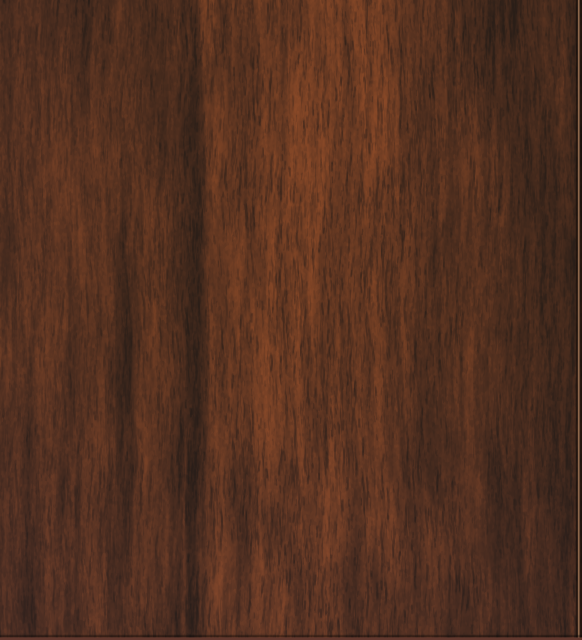
Write a Shadertoy shader that draws this texture.

```glsl
// Dark polished walnut board: broad vertical heartwood bands, fibre streaks
// from blended cellular noise, and thin dark pores scattered on jittered grids.
// A thin pale seam closes the right side and a reddish lip the bottom.

vec2 hash2(vec2 p) {
    vec3 q = fract(p.xyx * vec3(0.1031, 0.1030, 0.0973));
    q += dot(q, q.yzx + 33.33);
    return fract((q.xx + q.yz) * q.zy);
}

// Smooth cellular noise: random cell values blended by distance, -0.5 to 0.5
float cellBlend(vec2 p) {
    vec2 cell = floor(p), f = p - cell;
    float sum = 0.0, total = 0.0;
    for (int j = -1; j <= 1; j++)
    for (int i = -1; i <= 1; i++) {
        vec2 o = vec2(i, j);
        vec2 d = o + hash2(cell + o + 100.0) - f;
        float w = exp(-6.0 * dot(d, d));
        sum += w * hash2(cell + o + 371.0).x;
        total += w;
    }
    return sum / total - 0.5;
}

// Slim upright pores of varied length and depth, kept with the given density
float pores(vec2 p, float density) {
    vec2 cell = floor(p), f = p - cell;
    float ink = 0.0;
    for (int j = -1; j <= 1; j++)
    for (int i = -1; i <= 1; i++) {
        vec2 o = vec2(i, j);
        vec2 d = o + hash2(cell + o + 57.0) - f;
        vec2 r = hash2(cell + o + 213.0);
        float halfLength = mix(0.2, 0.95, r.y * r.y);
        d.x += 0.10 * sin(d.y * 5.0 + r.y * 40.0);
        float across = smoothstep(0.27, 0.08, abs(d.x));
        float along = smoothstep(halfLength, 0.55 * halfLength, abs(d.y));
        float kept = smoothstep(density, density - 0.3, r.x);
        ink = max(ink, kept * across * along * mix(0.6, 1.0, fract(r.y * 17.0)));
    }
    return ink;
}

float bump(float x, float centre, float width) {
    float d = (x - centre) / width;
    return exp(-d * d);
}

// Broad light and dark bands over the board, s in 0 to 1
float bands(vec2 s, float streak) {
    float u = s.x + 0.003 * sin(s.y * 7.0 + 1.0) + 0.0015 * sin(s.y * 19.0 + s.x * 9.0);
    float v = s.y;
    float tone = 0.42 + 0.27 * bump(u, 0.54, 0.18) * (0.55 + 0.45 * smoothstep(0.0, 0.6, v));
    tone += 0.08 * bump(u, 0.12, 0.09) * bump(v, 0.55, 0.35);
    tone += 0.10 * bump(u, 0.26, 0.025) * bump(v, 0.3, 0.35);
    tone += 0.11 * bump(u, 0.365, 0.018) + 0.08 * bump(u, 0.465, 0.02);

    // Main vein: frayed on the left, crisp on the right, stronger downwards
    float frayed = u + 0.035 * streak;
    float vein = smoothstep(0.285, 0.328, frayed) * smoothstep(0.356, 0.338, u + 0.01 * streak);
    vein *= 1.0 - 0.7 * bump(u, 0.318, 0.005) * smoothstep(0.4, 0.25, v);
    tone -= vein * mix(0.40, 0.20, smoothstep(0.25, 0.95, v));

    // Side veins and the dark heart drifting along the right side
    tone -= 0.19 * bump(u + 0.03 * streak, 0.21, 0.018) * bump(v, 0.42, 0.28);
    tone -= 0.14 * bump(u, 0.26, 0.03) * smoothstep(0.6, 0.95, v);
    float heart = 0.98 - 0.11 * smoothstep(0.5, 1.0, v);
    tone -= 0.20 * bump(u + 0.06 * streak, heart, 0.065) * mix(0.6, 1.0, v);
    tone -= 0.06 * smoothstep(0.70, 0.85, u);

    // Falloff of light toward the corners
    tone -= 0.13 * smoothstep(0.7, 1.0, v) * smoothstep(0.42, 0.1, u);
    tone -= 0.05 * smoothstep(0.3, 0.0, v) * smoothstep(0.5, 0.9, abs(2.0 * u - 0.9));
    return tone;
}

vec3 walnut(float tone) {
    vec3 col = mix(vec3(0.165, 0.118, 0.092), vec3(0.33, 0.19, 0.122),
                   smoothstep(-0.15, 0.62, tone));
    return mix(col, vec3(0.55, 0.29, 0.155), smoothstep(0.38, 1.1, tone));
}

void mainImage(out vec4 fragColor, in vec2 fragCoord) {
    vec2 s = fragCoord / iResolution.xy;
    vec2 p = fragCoord / iResolution.y;
    float px = 1.0 / iResolution.y;

    // Grain lines waver slightly along the board
    vec2 g = p;
    g.x += 0.003 * sin(p.y * 9.0 + p.x * 6.0) + 0.0008 * sin(p.y * 27.0 + p.x * 21.0);

    // Bands, blotches, streaks, fibres and fine speckle
    float streak = cellBlend(g * vec2(48.0, 3.0) + 7.0);
    float tone = bands(s, streak);
    tone += 0.15 * cellBlend(g * vec2(13.0, 8.0));
    tone += 0.23 * streak;
    tone += 0.22 * cellBlend(g * vec2(125.0, 8.0) + 19.0);
    tone += 0.16 * cellBlend(g * vec2(260.0, 45.0) + 31.0);
    tone += 0.13 * cellBlend(p * vec2(330.0, 190.0) + 83.0);

    // Pores gather in irregular patches
    float patches = 0.72 + 0.8 * cellBlend(g * vec2(22.0, 9.0) + 43.0);
    float coarse = pores(g * vec2(105.0, 22.0), patches);
    float fine = pores(g * vec2(165.0, 34.0) + 61.0, patches + 0.15);
    float contrast = mix(0.55, 1.0, bump(s.x, 0.57, 0.28));
    tone -= contrast * (0.27 * coarse + 0.17 * fine) - 0.05;

    // Cooler, duller finish toward the bottom and left
    vec3 col = walnut(tone);
    float haze = 0.6 * smoothstep(0.55, 0.0, s.y) + 0.25 * smoothstep(0.3, 0.0, s.x);
    col = mix(col, col * vec3(0.94, 0.97, 1.17), haze);

    // Right seam and bottom lip
    col *= 1.0 - 0.5 * smoothstep(-px, px, s.x - 0.9895);
    col = mix(col, vec3(0.60, 0.44, 0.32), bump(s.x, 0.9945, 0.0016));
    col *= 1.0 - 0.4 * bump(p.y, 0.006, 0.002);
    col = mix(col, vec3(0.38, 0.22, 0.18), smoothstep(0.004 + px, 0.004 - px, p.y));
    fragColor = vec4(col, 1.0);
}
```
